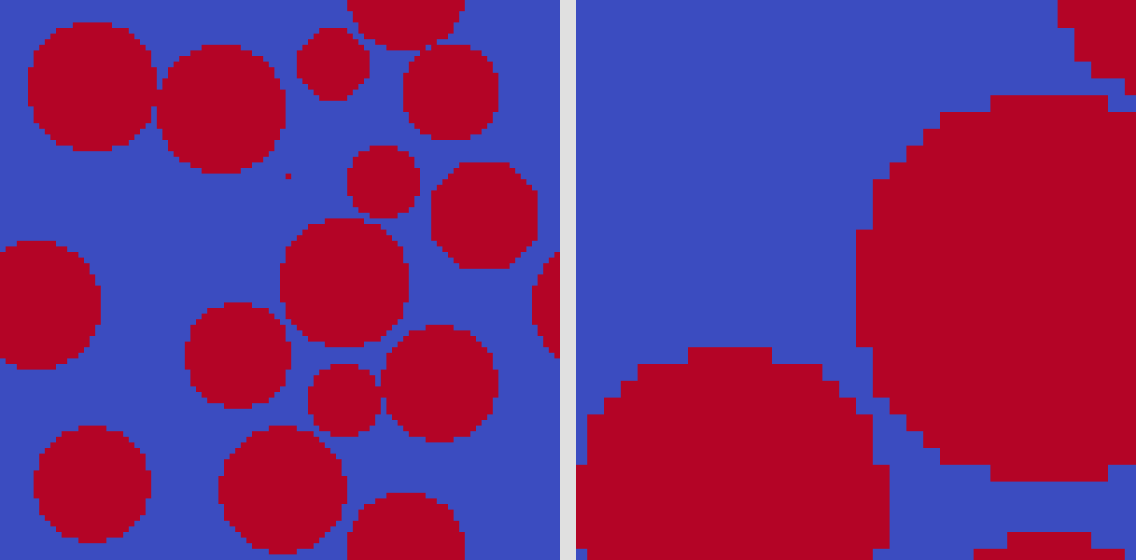
Left, the full canvas; right, a detail of the centre.
Write a WebGL 2 fragment shader that draws this pattern.

```glsl
#version 300 es
precision highp float;
precision highp int;

// Red discs of mixed size scattered on a blue ground, drawn on a coarse cell grid.
// Discs are thrown at random, largest first, onto a plane that wraps at its edges;
// each keeps the first spot that is clear of the discs already placed.

#define GRID 100.0                    // cells along each side
#define DISCS 15                      // number of discs
#define TRIES 80                      // throws allowed per disc
#define MIN_GAP 0.0                   // clearance between discs, in cells
#define SEED 3.7                      // changes the arrangement
#define BLUE vec3(0.230, 0.299, 0.754)
#define RED vec3(0.706, 0.016, 0.150)

uniform vec2 u_resolution;
out vec4 fragColor;

// Whole-cell reach of each disc, largest first; the last is a lone cell.
const float REACH[DISCS] = float[DISCS](
    11.0, 11.0, 11.0, 11.0, 11.0, 10.0, 10.0, 10.0,
    9.0, 9.0, 8.0, 6.0, 6.0, 6.0, 0.0);

vec3 discs[DISCS];                    // centre in xy, radius in z

float hash(vec2 p) {
    return fract(sin(dot(p, vec2(12.9898, 78.233))) * 43758.5453);
}

// Shortest distance between two cells on the wrapping grid.
float wrapDistance(vec2 a, vec2 b) {
    vec2 d = abs(a - b);
    return length(min(d, GRID - d));
}

// Free space between a candidate disc and the first `count` placed discs.
float clearance(vec3 disc, int count) {
    float space = GRID;
    for (int j = 0; j < count; j++) {
        float gap = wrapDistance(disc.xy, discs[j].xy) - disc.z - discs[j].z;
        space = min(space, gap);
    }
    return space;
}

// Throw every disc, falling back on its roomiest spot if none is clear.
void placeDiscs() {
    for (int i = 0; i < DISCS; i++) {
        float id = float(i) + SEED;
        float radius = REACH[i] + mix(0.3, 0.95, hash(vec2(id, 0.5)));
        float bestSpace = -GRID;
        for (int t = 0; t < TRIES; t++) {
            float throwId = float(t) + 1.0;
            vec2 spot = vec2(hash(vec2(id, throwId)), hash(vec2(throwId, id + 31.3)));
            vec3 candidate = vec3(floor(spot * GRID), radius);
            float space = clearance(candidate, i);
            if (space > bestSpace) {
                bestSpace = space;
                discs[i] = candidate;
            }
            if (bestSpace >= MIN_GAP) break;
        }
    }
}

// 1.0 where the cell belongs to a disc, else 0.0.
float cellMask(vec2 cell) {
    cell = mod(cell, GRID);
    for (int i = 0; i < DISCS; i++) {
        if (wrapDistance(cell, discs[i].xy) < discs[i].z) return 1.0;
    }
    return 0.0;
}

// Cell mask with the cell borders smoothed over one pixel.
float smoothMask(vec2 p, vec2 pixel) {
    vec2 corner = floor(p + 0.5);
    vec2 blend = clamp((p - corner) / pixel + 0.5, 0.0, 1.0);
    float lower = mix(cellMask(corner - 1.0), cellMask(corner - vec2(0.0, 1.0)), blend.x);
    float upper = mix(cellMask(corner - vec2(1.0, 0.0)), cellMask(corner), blend.x);
    return mix(lower, upper, blend.y);
}

void main() {
    placeDiscs();
    vec2 p = gl_FragCoord.xy / u_resolution * GRID;
    float mask = smoothMask(p, GRID / u_resolution);
    fragColor = vec4(mix(BLUE, RED, mask), 1.0);
}
```
